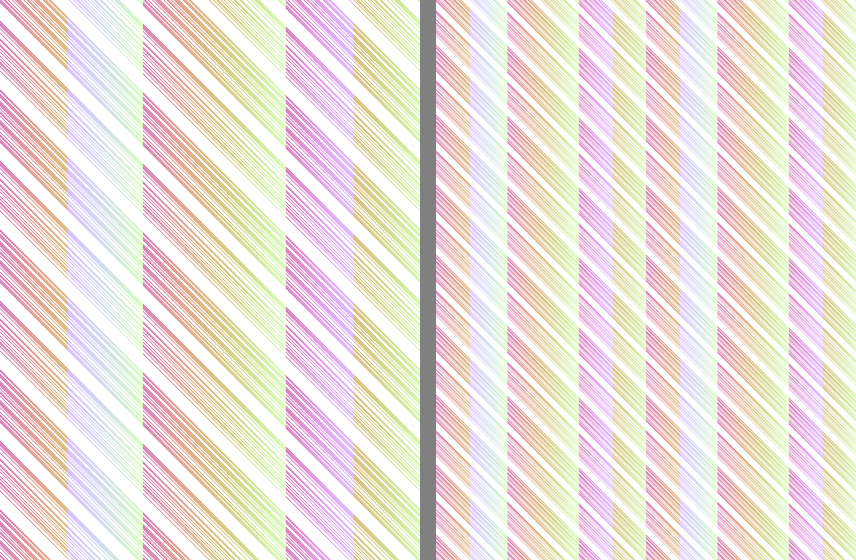
Left, the tile; right, the same tile 2 across and 2 down.
Reproduce this pattern procedurally as a Shadertoy shader.

```glsl
// Fine diagonal dotted hatching on white, tinted by three columns of gradient bands
#define CELLS vec2(576.0, 768.0) // dot lattice; both counts are multiples of PERIOD
#define PERIOD 192.0             // diagonals before the hatching repeats
#define GAP_PERIOD 96.0          // diagonals between the widest white gaps
#define GAP_PHASE 82.0           // diagonal at the centre of a gap
#define GAP_SHARPNESS 12.0
#define DENSITY 0.64             // share of hatch lines kept away from the gaps
#define IRREGULARITY 0.6         // 0 spaces the lines evenly, 1 at random
#define COLUMN_WIDTH 0.3403
#define SPLIT 0.472              // where the outer columns change tint
#define RED_LEVEL 0.72
#define BLUE_SWING 0.47

const float PI = 3.14159;
const vec3 PAPER = vec3(1.0);

float hash(float n) {
    return fract(sin(n * 12.9898 + 4.1) * 43758.5453);
}

// 1 on a drawn diagonal, 0 on a blank one
float hatchLine(vec2 cell) {
    float diagonal = mod(cell.x + cell.y, PERIOD);
    float index = floor(diagonal * 0.5);
    float even = 1.0 - (diagonal - 2.0 * index);
    float wave = 0.5 + 0.5 * cos(2.0 * PI * (diagonal - GAP_PHASE) / GAP_PERIOD);
    float density = DENSITY * (1.0 - pow(wave, GAP_SHARPNESS));
    float rank = fract(index * 0.618 + IRREGULARITY * hash(index));
    return even * step(rank, density);
}

// Green rises along each column; blue dips in warm bands and swells in cool ones
vec3 bandInk(float x) {
    float column = floor(x / COLUMN_WIDTH);
    float t = fract(x / COLUMN_WIDTH);
    bool afterSplit = t > SPLIT;
    bool cool = (column < 0.5 && afterSplit) || (column > 1.5 && !afterSplit);
    float swing = (cool ? BLUE_SWING : -BLUE_SWING) * sin(PI * t);
    float red = RED_LEVEL + 0.06 * sin(2.0 * PI * t);
    return vec3(red, 0.03 + 0.97 * t, 0.5 + swing);
}

// Box filter: average the dots that lie under one screen pixel
void mainImage(out vec4 fragColor, in vec2 fragCoord) {
    vec2 footprint = CELLS / iResolution.xy;
    vec2 center = fragCoord * footprint;
    vec2 low = center - 0.5 * footprint;
    vec2 high = center + 0.5 * footprint;
    vec2 firstCell = floor(low + 0.001);
    vec3 color = PAPER;
    for (int j = 0; j < 4; j++) {
        for (int i = 0; i < 4; i++) {
            vec2 cell = firstCell + vec2(i, j);
            vec2 overlap = max(min(high, cell + 1.0) - max(low, cell), 0.0);
            float weight = overlap.x * overlap.y / (footprint.x * footprint.y);
            vec3 ink = bandInk((cell.x + 0.5) / CELLS.x);
            color += weight * hatchLine(cell) * (ink - PAPER);
        }
    }
    fragColor = vec4(color, 1.0);
}
```
